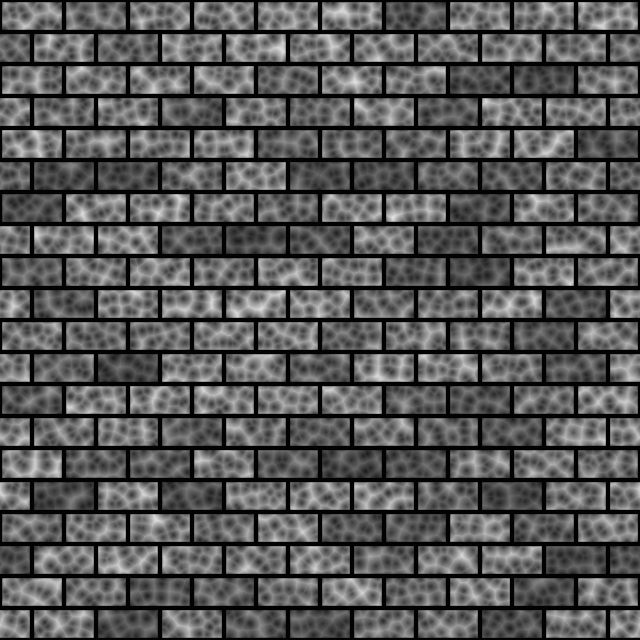
Give the GLSL for this pattern, as a WebGL 2 fragment shader.

```glsl
#version 300 es
precision highp float;

uniform vec2 u_resolution;
out vec4 fragColor;

vec3 hash3(vec2 p, float seed) {
    uvec3 v = uvec3(p.x, p.y, seed) * 1664525u + 1013904223u;
    v.x += v.y * v.z; v.y += v.z * v.x; v.z += v.x * v.y;
    v ^= v >> 16u;
    v.x += v.y * v.z; v.y += v.z * v.x; v.z += v.x * v.y;
    return vec3(v >> 8u) / 16777216.0;
}

// Distance to the nearest scattered pit, with a slight tone step per cell
float pits(vec2 uv, float cells, float seed) {
    vec2 p = uv * cells;
    vec2 cell = floor(p);
    float nearest = 9.0;
    float tone = 0.0;
    for (int y = -1; y <= 1; y++) {
        for (int x = -1; x <= 1; x++) {
            vec2 neighbour = cell + vec2(x, y);
            vec3 rnd = hash3(mod(neighbour, cells), seed);
            float d = length(neighbour + rnd.xy - p);
            if (d < nearest) {
                nearest = d;
                tone = rnd.z - 0.5;
            }
        }
    }
    return min(nearest, 0.95) + 0.09 * tone * smoothstep(0.1, 0.5, nearest);
}

void main() {
    vec2 uv = gl_FragCoord.xy / u_resolution;
    const vec2 bricks = vec2(10.0, 20.0);

    // Running bond: every other course shifts by half a brick
    vec2 p = uv * bricks;
    float course = floor(p.y);
    p.x += 0.5 * (1.0 - mod(course, 2.0));
    vec2 id = vec2(mod(floor(p.x), bricks.x), course);

    // Mottled stone, with a tint for each brick
    float shade = hash3(id, 7.0).x;
    float tint = mix(0.54, 0.29, shade * shade);
    float mottle = 0.72 * pits(uv, 54.0, 1.0) + 0.28 * pits(uv, 36.0, 2.0);
    vec3 stone = vec3(tint * (0.32 + 1.45 * mottle));

    // Straight mortar joints of equal width both ways
    vec2 edge = (0.5 - abs(fract(p) - 0.5)) / bricks;
    vec2 pixel = 1.0 / u_resolution;
    vec2 inside = smoothstep(0.0035 - 0.6 * pixel, 0.0035 + 0.6 * pixel, edge);
    vec3 mortar = vec3(0.008);
    fragColor = vec4(mix(mortar, stone, inside.x * inside.y), 1.0);
}
```
